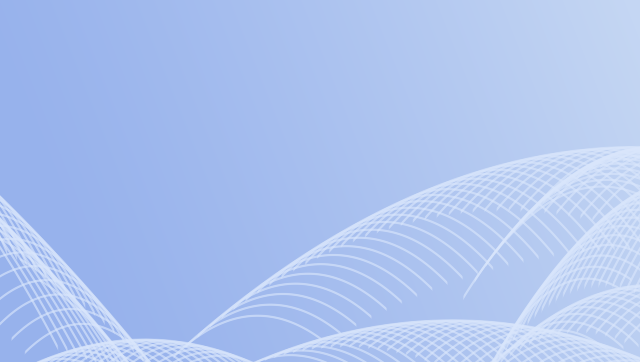
This background is drawn by a Shadertoy shader. Its source:

```glsl
// Pale woven fans of curved lines rising over a soft blue diagonal gradient.

#define LOW_COLOR vec3(0.592, 0.697, 0.925)
#define HIGH_COLOR vec3(0.770, 0.840, 0.952)
#define LINE_COLOR vec3(0.850, 0.900, 0.985)
#define GRADIENT_DIR vec2(0.93, 0.37)
#define GRADIENT_RANGE vec2(0.30, 2.00)
#define LINE_HALF_WIDTH 0.0027
#define LINE_OPACITY 0.64
#define MAX_LINES 56

// Height of a downward parabola.
float arch(float x, vec2 apex, float bend) {
    float dx = x - apex.x;
    return apex.y - bend * dx * dx;
}

// Transparency left by a family of parabolas tangent to one arch.
// span: first tangent point, last tangent point, spacing.
// reach: left tail at span start and end, right tail at start and end.
float fan(vec2 p, vec2 apex, float bend, float lineBend, vec3 span, vec4 reach) {
    float pixel = 1.0 / iResolution.y;
    float clearness = 1.0;
    float envelope = arch(p.x, apex, bend);
    if (p.y > envelope + 0.03) return clearness;

    for (int i = 0; i < MAX_LINES; i++) {
        float tangentX = span.x + span.z * float(i);
        if (tangentX > span.y) break;
        float along = (tangentX - span.x) / (span.y - span.x);
        float dx = p.x - tangentX;

        // Subtracting a square keeps each line tangent to the envelope.
        float height = envelope - (lineBend - bend) * dx * dx;
        float slope = -2.0 * bend * (tangentX - apex.x) - 2.0 * lineBend * dx;
        float dist = abs(p.y - height) / sqrt(1.0 + slope * slope);
        float line = 1.0 - smoothstep(LINE_HALF_WIDTH - 0.5 * pixel,
                                      LINE_HALF_WIDTH + 0.7 * pixel, dist);

        float leftTail = mix(reach.x, reach.y, along);
        float rightTail = mix(reach.z, reach.w, along);
        float inside = smoothstep(-leftTail - pixel, -leftTail + pixel, dx)
                     * (1.0 - smoothstep(rightTail - pixel, rightTail + pixel, dx));
        clearness *= 1.0 - LINE_OPACITY * line * inside;
    }
    return clearness;
}

void mainImage(out vec4 fragColor, in vec2 fragCoord) {
    vec2 p = fragCoord / iResolution.y;

    // Diagonal background gradient
    float ramp = dot(p, GRADIENT_DIR) - GRADIENT_RANGE.x;
    ramp = clamp(ramp / (GRADIENT_RANGE.y - GRADIENT_RANGE.x), 0.0, 1.0);
    vec3 color = mix(LOW_COLOR, HIGH_COLOR, pow(ramp, 1.2));

    // Large open fan, ending where the low fan begins
    vec2 lowApex = vec2(1.25, 0.115);
    float lowBend = 0.39;
    float mainFan = fan(p, vec2(1.76, 0.594), 0.353, 2.1,
                        vec3(0.50, 2.00, 0.042), vec4(0.02, 0.34, 0.40, 0.40));
    float aboveLow = smoothstep(-0.003, 0.003, p.y - arch(p.x, lowApex, lowBend));
    float clearness = mix(1.0, mainFan, aboveLow);

    // Nested fans at the right
    clearness *= fan(p, vec2(1.81, 0.594), 1.48, 2.1,
                     vec3(1.31, 2.05, 0.044), vec4(0.03, 0.24, 0.60, 0.60));
    clearness *= fan(p, vec2(1.972, 0.53), 1.42, 3.4,
                     vec3(1.37, 2.15, 0.034), vec4(0.05, 0.38, 0.34, 0.34));
    clearness *= fan(p, vec2(1.80, 0.213), 1.15, 3.0,
                     vec3(1.38, 2.05, 0.042), vec4(0.05, 0.30, 0.30, 0.30));

    // Low fans along the bottom
    clearness *= fan(p, lowApex, lowBend, 2.1,
                     vec3(0.70, 1.90, 0.038), vec4(0.02, 0.40, 0.34, 0.34));
    clearness *= fan(p, vec2(0.40, 0.062), 0.72, 2.6,
                     vec3(0.08, 0.70, 0.036), vec4(0.20));

    // Falling fans at the left
    vec2 leftApex = vec2(-1.605, 1.243);
    clearness *= fan(p, leftApex, 0.305, 3.1,
                     vec3(-0.20, 0.46, 0.037), vec4(0.36, 0.36, 0.22, 0.04));
    clearness *= fan(p, leftApex - vec2(0.0, 0.035), 0.315, 1.2,
                     vec3(-0.30, 0.40, 0.055), vec4(0.25, 0.25, 0.46, 0.10));

    color = mix(LINE_COLOR, color, clearness);
    fragColor = vec4(color, 1.0);
}
```
